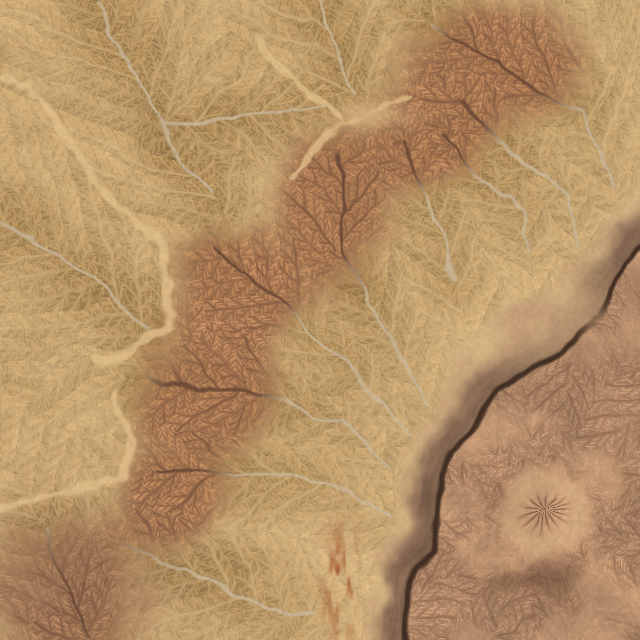
Give the GLSL for this texture, as a Shadertoy shader.

```glsl
// Desert drainage from above: feathered valleys, pale crests and a canyon.
// Points take coordinates along the nearest valley; three folds grow branches.
#define BRANCH_DIR vec2(.75, .66)
#define BRANCH_GAP .036
#define WARP .022
#define CREST_WIDTH .0065
#define CRATER vec2(.857, .195)
#define OLIVE vec3(.61, .475, .285)
#define SAND vec3(.85, .72, .52)
#define RUST vec3(.72, .505, .345)
#define UMBER vec3(.39, .265, .2)
#define PLATEAU vec3(.735, .57, .435)

const vec2 RIM[12] = vec2[12](
  vec2(1.05,.68), vec2(.95,.55), vec2(.94,.5), vec2(.9,.47),
  vec2(.83,.425), vec2(.78,.39), vec2(.74,.335), vec2(.7,.295),
  vec2(.687,.22), vec2(.677,.14), vec2(.645,.09), vec2(.63,-.05));

float hash(vec2 p) {
  vec3 q = fract(p.xyx * .1031);
  q += dot(q, q.yzx + 33.33);
  return fract((q.x + q.y) * q.z);
}
float noise(vec2 p) {
  vec2 i = floor(p), f = fract(p);
  f *= f * (3. - 2. * f);
  return mix(mix(hash(i), hash(i + vec2(1, 0)), f.x),
             mix(hash(i + vec2(0, 1)), hash(i + 1.), f.x), f.y);
}
float fbm(vec2 p) { return mix(noise(p), noise(p * 2.3 + 7.), .38); }
float blob(vec2 p, float x, float y, float rx, float ry) {
  p = (p - vec2(x, y)) / vec2(rx, ry);
  return exp(-dot(p, p));
}

// near = distance, position along the path, offset across it
void segment(vec2 p, vec2 a, vec2 b, inout float start, inout vec3 near) {
  vec2 v = b - a, w = p - a;
  float len = length(v);
  v /= len;
  float h = dot(w, v), d = length(w - v * clamp(h, 0., len));
  if (d < near.x) near = vec3(d, start + h, v.x * w.y - v.y * w.x);
  start += len;
}
void path(vec2 p, inout vec3 n, float ax, float ay, float bx, float by, float cx, float cy) {
  float s = ax * 7. + ay * 3.;
  vec2 b = vec2(bx, by);
  segment(p, vec2(ax, ay), b, s, n);
  segment(p, b, vec2(cx, cy), s, n);
}

// Side branches: x = line strength, y = slope light
vec2 feather(vec2 q, float gap) {
  vec2 dir = BRANCH_DIR, f = vec2(0);
  float width = .0043, weight = 1.;
  for (int i = 0; i < 3; i++) {
    float flank = q.y < 0. ? -1. : 1.;
    q.y = abs(q.y);
    float k = (q.x * dir.y - q.y * dir.x) / gap + flank * .23;
    float rnd = hash(vec2(floor(k) + 90., flank * 17. + 40. + float(i)));
    float e = fract(k) - .5 + (rnd - .5) * .4;
    float line = smoothstep(width, width * .15, abs(e) * gap);
    f = vec2(max(f.x, weight * mix(.55, 1., rnd) * line), f.y + e * flank * weight);
    q = vec2(dot(q, dir) + rnd * gap, e * gap);
    gap *= .43; width *= .74; weight *= .83;
  }
  return f;
}

vec3 valleys(vec2 p) {
  vec3 n = vec3(9);
  path(p,n, .67,.37, .534,.61, .527,.76);
  path(p,n, .64,.33, .424,.54, .34,.61);
  path(p,n, .612,.26, .54,.345, .24,.41);
  path(p,n, .605,.19, .51,.245, .25,.26);
  path(p,n, .955,.715, .91,.82, .68,.96);
  path(p,n, .9,.62, .885,.69, .72,.84);
  path(p,n, .82,.61, .81,.67, .7,.79);
  path(p,n, .71,.56, .68,.66, .64,.78);
  path(p,n, .24,.485, .17,.545, 0.,.65);
  path(p,n, .33,.69, .26,.8, .155,1.);
  path(p,n, .26,.8, .34,.81, .5,.83);
  path(p,n, .5,.03, .39,.075, .2,.15);
  path(p,n, .145,0., .125,.06, .07,.17);
  path(p,n, .56,.86, .53,.92, .48,1.02);
  return n;
}
float crests(vec2 p) {
  vec3 n = vec3(9);
  path(p,n, 0.,.878, .05,.865, .155,.71);
  path(p,n, .155,.71, .25,.615, .275,.49);
  path(p,n, .275,.49, .22,.465, .155,.435);
  path(p,n, .19,.395, .2,.25, 0.,.205);
  path(p,n, .455,.72, .53,.805, .64,.845);
  path(p,n, .41,.94, .44,.89, .53,.81);
  return n.x;
}

// Positive on the plateau
float rimDistance(vec2 p) {
  vec3 n = vec3(9);
  float s = 0., side = -1.;
  for (int i = 0; i < 11; i++) {
    vec2 a = RIM[i], b = RIM[i + 1];
    segment(p, a, b, s, n);
    if (p.y <= a.y && p.y > b.y && p.x > mix(b.x, a.x, (p.y - b.y) / (a.y - b.y))) side = 1.;
  }
  return n.x * side;
}

vec3 highland(vec2 p, vec2 w, float rim) {
  vec3 v = valleys(w);
  vec2 f = feather(v.yz, BRANCH_GAP);
  float red = blob(p,.52,.68,.09,.12) + blob(p,.37,.54,.1,.1) + blob(p,.31,.37,.12,.08)
    + blob(p,.77,.9,.14,.1) + blob(p,.27,.22,.08,.06) + blob(p,.66,.78,.08,.08)
    + .7 * blob(p,.1,.06,.16,.14);
  red = smoothstep(.2, .75, red + .35 * (fbm(p * 13.) - .5));
  float pale = smoothstep(.32, .06, -rim);
  vec3 c = mix(OLIVE, SAND, .1 + .5 * smoothstep(0., .09, v.x) + .4 * (fbm(p * 24.) - .5));
  c = mix(mix(c, SAND, pale * .6), RUST, red * .88);
  c = mix(c, vec3(.57,.435,.34), .55 * blob(p,.09,.08,.16,.13)) * (1. + .09 * f.y);
  c = mix(c, mix(SAND, UMBER, red), f.x * .62);
  c = mix(c, mix(vec3(.78,.71,.6), UMBER, red), .8 * smoothstep(.0042, .0008, v.x));
  float crest = crests(w) + .008 * (noise(p * 65.) - .5);
  crest = .85 * smoothstep(CREST_WIDTH * 1.5, CREST_WIDTH * .35, crest);
  c = mix(c, SAND * 1.02, max(crest, .65 * blob(p,.58,.82,.06,.022)));
  // Iron stains
  float stain = blob(p,.533,.09,.025,.075) * smoothstep(.42, .7, fbm(p * vec2(75, 24)));
  return mix(c, vec3(.64,.35,.19), stain);
}

vec3 plateau(vec2 p, vec2 w) {
  vec2 d = w - CRATER;
  float r = length(d), turn = atan(d.y, d.x) * 1.7507;
  vec2 f = feather(vec2(1. - r, (fract(turn) - .5) * r * .57), .026);
  vec3 c = PLATEAU * (.89 + .22 * fbm(p * 18.)) * (1. + .06 * f.y);
  c = mix(c, UMBER, f.x * .48 * smoothstep(.055, .09, r) * smoothstep(.28, .62, fbm(p * 15.)));
  c = mix(c, SAND, .4 * smoothstep(.03, 0., abs(r - .05)));
  float spokes = smoothstep(.28, .05, abs(fract(turn * 16. / 11.) - .5));
  c = mix(c, UMBER, .65 * spokes * smoothstep(.044, .012, r));
  return mix(c, UMBER, .6 * blob(w,.84,.095,.065,.023));
}

vec3 canyon(vec2 p, float depth) {
  vec3 c = mix(vec3(.72,.57,.44), SAND, fbm(p * vec2(16, 22)));
  float wall = smoothstep(.058, .018, depth + .022 * (fbm(p * 28.) - .5));
  vec3 rock = vec3(.46,.35,.28) * (.82 + .36 * fbm(vec2(depth * 150., p.y * 22.)));
  return mix(c, rock, wall * (.88 - .8 * blob(p,.84,.5,.15,.075)));
}

void mainImage(out vec4 fragColor, in vec2 fragCoord) {
  vec2 p = fragCoord / iResolution.xy, w = p;
  w += WARP * (vec2(noise(p * 16.), noise(p * 16. + 31.)) - .5);
  w += WARP * .3 * (vec2(noise(p * 55.), noise(p * 55. + 47.)) - .5);
  float rim = rimDistance(mix(p, w, .7));
  float edge = rim + .058 + .045 * blob(p,.78,.49,.12,.1) + .02 * (fbm(p * 20.) - .5);
  vec3 c = mix(highland(p, w, rim), canyon(p, -rim), smoothstep(-.016, .012, edge));
  c = mix(c, plateau(p, w), smoothstep(-.0015, .0015, rim));
  float ink = smoothstep(.0075, .0015, abs(rim)) * (.88 - .66 * blob(p,.94,.495,.03,.025));
  c = mix(c, UMBER * .55, ink);
  fragColor = vec4(c * (.97 + .06 * noise(p * 190.)), 1);
}
```
